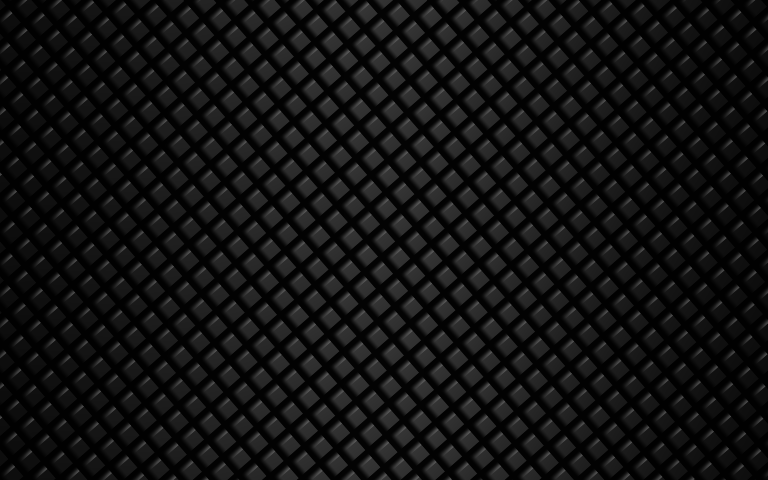
Reproduce this pattern procedurally as a Shadertoy shader.

```glsl
// Black studded panel: a turned square lattice of bevelled tiles lit along the middle.
const float TILES_PER_HEIGHT = 21.0;         // tile sides that fit the canvas height
const float LATTICE_ANGLE = 0.72;            // slope of the rising rows, in radians
const vec2 LATTICE_ORIGIN = vec2(0.418, 0.642);
const float GROOVE_END = 0.10;               // dark seam before the bevel
const float RIDGE = 0.38;                    // where the bevel meets the flat face
const float END_RISE = 0.40;                 // where the lower-left bevel meets the face
const float FACE_END = 0.93;                 // far edge of the face
const float FACE_LEVEL = 0.190;
const float RIDGE_LEVEL = 0.24;
const float BASE_LEVEL = 0.010;
const float EDGE_LIGHT = 0.15;               // face light left at the sides
const float LIGHT_FALLOFF = 2.9;
const float TILE_VARIATION = 0.08;

float hash(vec2 p) {
    return fract(sin(dot(p, vec2(127.1, 311.7))) * 43758.5453);
}

// Soft rise from the seam, crisp fall at the far edge.
float tileProfile(float t, float riseEnd, float aa) {
    float rise = smoothstep(GROOVE_END, riseEnd, t);
    return rise * (1.0 - smoothstep(FACE_END - aa, FACE_END + aa, t));
}

void mainImage(out vec4 fragColor, in vec2 fragCoord) {
    vec2 uv = fragCoord / iResolution.xy;
    vec2 aspect = vec2(iResolution.x / iResolution.y, 1.0);
    vec2 p = (uv - LATTICE_ORIGIN) * aspect * TILES_PER_HEIGHT;

    // Tile axes: x runs up-right, y runs down-right.
    vec2 rising = vec2(cos(LATTICE_ANGLE), sin(LATTICE_ANGLE));
    vec2 falling = vec2(rising.y, -rising.x);
    vec2 lattice = vec2(dot(p, rising), dot(p, falling)) + 0.5;
    vec2 cell = fract(lattice);
    vec2 id = floor(lattice);
    float aa = 0.55 * TILES_PER_HEIGHT / iResolution.y;

    // Flat face with a soft bevel on its lower-left and upper-left sides.
    float along = tileProfile(cell.x, END_RISE, aa);
    float across = tileProfile(cell.y, RIDGE, aa);
    float face = along * across * mix(1.08, 0.90, cell.y);

    // Highlight: soft on the bevel, cut off where the flat face begins.
    float bevelGlow = exp(-pow((cell.y - RIDGE) / 0.13, 2.0));
    float faceCut = 1.0 - smoothstep(RIDGE - aa, RIDGE + aa, cell.y);
    float ridge = bevelGlow * faceCut * along * smoothstep(0.2, 0.88, cell.x);

    // Broad vertical band of light; the ridges stay bright at the sides.
    float side = (uv.x - 0.5) * LIGHT_FALLOFF;
    float light = mix(EDGE_LIGHT, 1.0, exp(-side * side));
    float variation = 1.0 + TILE_VARIATION * (hash(id) - 0.5);
    float ridgeLight = mix(1.15, 0.60, light);

    float shade = FACE_LEVEL * face * light * variation;
    shade += RIDGE_LEVEL * ridge * ridgeLight;
    fragColor = vec4(vec3(BASE_LEVEL * light + shade), 1.0);
}
```
